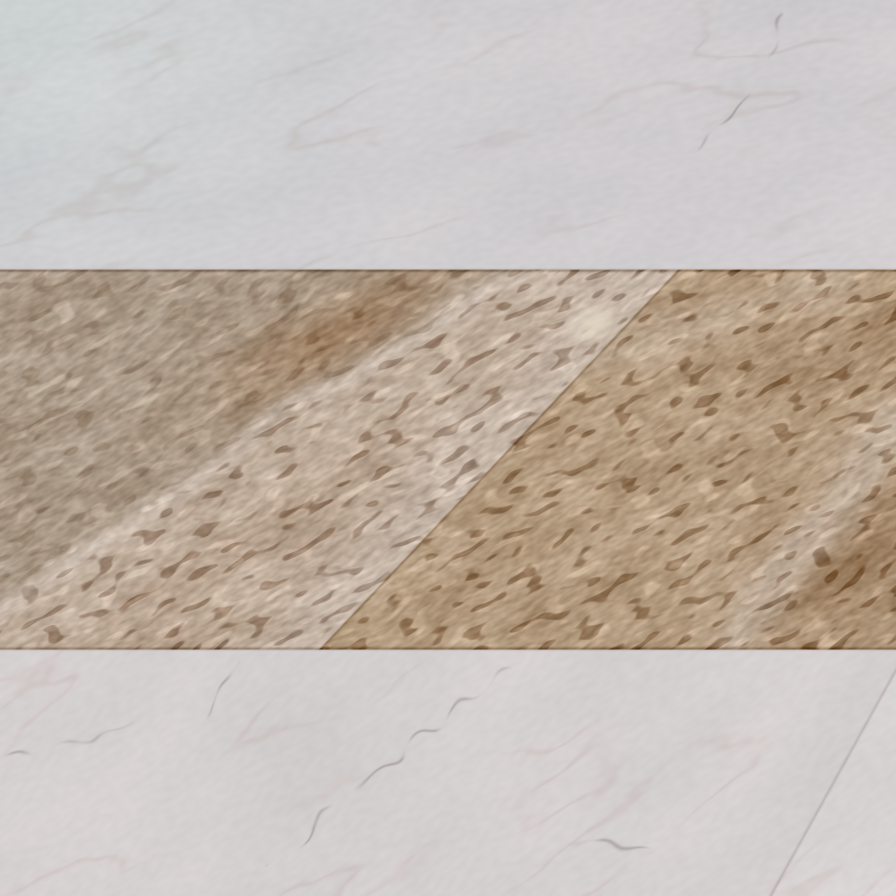
Write a WebGL 1 fragment shader that draws this texture.

```glsl
precision highp float;
// Polished stone floor: a brown marble band between two pale marble slabs.
// Rotated, stretched gradient noise gives grain and flecks; distances to
// lines and segments place the veins, joints, cracks and a small highlight.
uniform vec2 u_resolution;

vec2 gradient(vec2 cell) {
  vec3 h = fract(vec3(cell.xyx) * vec3(0.1031, 0.1030, 0.0973));
  h += dot(h, h.yzx + 33.33);
  float angle = 6.28318 * fract((h.x + h.y) * h.z);
  return vec2(cos(angle), sin(angle));
}

float noise(vec2 p) {
  vec2 i = floor(p), f = fract(p);
  vec2 w = f * f * f * (f * (f * 6.0 - 15.0) + 10.0);
  vec2 e = vec2(1.0, 0.0);
  float low = mix(dot(gradient(i), f), dot(gradient(i + e.xy), f - e.xy), w.x);
  float high = mix(dot(gradient(i + e.yx), f - e.yx),
                   dot(gradient(i + e.xx), f - e.xx), w.x);
  return mix(low, high, w.y) * 1.4;
}

float fbm(vec2 p) {
  float sum = 0.0, gain = 0.55;
  for (int i = 0; i < 4; i++) {
    sum += gain * noise(p);
    p = mat2(1.6, 1.2, -1.2, 1.6) * p + 7.3;
    gain *= 0.5;
  }
  return sum;
}

vec2 rotate(vec2 p, float a) {
  return vec2(cos(a) * p.x + sin(a) * p.y, cos(a) * p.y - sin(a) * p.x);
}

float segment(vec2 p, vec2 a, vec2 b) {
  vec2 d = b - a;
  return length(p - a - d * clamp(dot(p - a, d) / dot(d, d), 0.0, 1.0));
}

float line(float d, float width) {
  return exp(-d * d / (width * width));
}

float blob(vec2 p, vec2 center, vec2 size, float tilt) {
  vec2 q = rotate(p - center, tilt) / size;
  return exp(-dot(q, q));
}

vec3 paleStone(vec2 p) {
  float upper = step(0.5, p.y);
  vec3 color = mix(vec3(0.835, 0.815, 0.815), vec3(0.815, 0.802, 0.812), upper);
  color = mix(color, vec3(0.795, 0.825, 0.825), 0.8 * blob(p, vec2(0.0, 1.0), vec2(0.34, 0.3), 0.0));

  // Cloudy tint and faint slanted veins
  vec2 q = rotate(p, mix(0.6, 0.27, upper));
  float cloud = fbm(q * vec2(4.0, 10.0));
  color += vec3(0.035, 0.03, 0.028) * cloud;
  float vein = line(fbm(q * vec2(2.5, 9.0) + 4.0), 0.035);
  color -= vec3(0.025, 0.037, 0.045) * vein * smoothstep(-0.3, 0.4, noise(p * 7.0));
  color += 0.014 * noise(q * vec2(70.0, 150.0));

  // Hairline cracks
  vec2 w = p + 0.012 * vec2(noise(p * 24.0), noise(p * 24.0 + 9.0));
  float d = segment(w, vec2(0.573, 0.258), vec2(0.43, 0.15));
  d = min(d, segment(w, vec2(0.43, 0.15), vec2(0.30, 0.03)));
  d = min(d, segment(w, vec2(0.267, 0.26), vec2(0.22, 0.20)));
  d = min(d, segment(w, vec2(0.0, 0.15), vec2(0.15, 0.19)));
  d = min(d, segment(w, vec2(0.62, 0.06), vec2(0.73, 0.05)));
  d = min(d, segment(w, vec2(0.88, 0.98), vec2(0.845, 0.91)));
  d = min(d, segment(w, vec2(0.845, 0.91), vec2(0.75, 0.80)));
  color -= vec3(0.13, 0.14, 0.14) * line(d, 0.0017) * smoothstep(-0.3, 0.5, noise(p * 30.0));

  // Joint at the lower right
  float joint = (p.x - 0.86 - 0.555 * p.y) * 0.874;
  float below = 1.0 - upper;
  color += 0.018 * below * smoothstep(0.0, 0.003, joint);
  return color - vec3(0.08, 0.09, 0.10) * below * line(joint, 0.0018);
}

vec3 brownStone(vec2 p, float px) {
  float warp = fbm(p * 9.0);
  float joint = (p.x - 0.358 - 0.945 * (p.y - 0.277)) * 0.727;
  float right = smoothstep(-px, px, joint);
  float ridge = p.y - 0.316 - 0.66 * p.x - 0.02 * blob(p, vec2(0.32, 0.54), vec2(0.07), 0.0) + 0.012 * warp;
  float left = smoothstep(-0.015, 0.015, ridge);

  // Broad fields of colour
  vec3 color = mix(vec3(0.725, 0.645, 0.57), vec3(0.665, 0.60, 0.53), left);
  color = mix(color, vec3(0.705, 0.61, 0.505), right);
  float rust = left * blob(p, vec2(0.37, 0.625), vec2(0.15, 0.04), 0.5);
  color = mix(color, vec3(0.61, 0.48, 0.36), 0.75 * rust);
  float shade = right * blob(p, vec2(0.95, 0.37), vec2(0.14, 0.06), 0.75);
  shade += 0.6 * right * blob(p, vec2(0.97, 0.62), vec2(0.12, 0.035), 0.5);
  color = mix(color, vec3(0.58, 0.46, 0.34), 0.7 * shade);

  // Pale veins and the light strip beside the joint
  float pale = 0.75 * line(ridge, 0.014) + 0.35 * (1.0 - left) * line(ridge + 0.04, 0.035);
  pale += 0.8 * (1.0 - right) * line(joint + 0.01 + 0.025 * warp, 0.06);
  pale += 0.55 * right * line(segment(p, vec2(0.82, 0.28), vec2(1.0, 0.53)) + 0.03 * warp, 0.025);
  pale += 0.3 * right * line(segment(p, vec2(0.67, 0.60), vec2(0.95, 0.70)) + 0.03 * warp, 0.02);
  color = mix(color, vec3(0.79, 0.735, 0.685), clamp(pale, 0.0, 0.9));

  // Slanted grain, then dark and light flecks
  vec2 q = rotate(p, 0.5) + 0.004 * warp;
  color += vec3(0.10, 0.11, 0.12) * fbm(q * vec2(11.0, 26.0));
  color += 0.075 * noise(q * vec2(48.0, 150.0)) + 0.04 * noise(q * vec2(110.0, 260.0));
  float fleck = smoothstep(0.24, 0.5, noise(q * vec2(34.0, 98.0) + 3.0) + 0.15 * warp);
  color -= vec3(0.15, 0.17, 0.18) * fleck * mix(1.0, 0.45, left);
  color += 0.07 * smoothstep(0.3, 0.55, noise(q * vec2(28.0, 85.0) + 40.0));
  color -= vec3(0.13, 0.14, 0.15) * line(joint - 0.001, 0.0017);

  // Reflected highlight
  float glow = blob(p, vec2(0.664, 0.638), vec2(0.021, 0.015), 0.4);
  return mix(color, vec3(0.89, 0.85, 0.77), 0.85 * glow);
}

void main() {
  vec2 p = gl_FragCoord.xy / u_resolution;
  float px = 1.0 / u_resolution.y;
  float edge = 0.212 - abs(p.y - 0.487);
  vec3 color = mix(paleStone(p), brownStone(p, px), smoothstep(-px, px, edge));
  color -= vec3(0.16, 0.17, 0.18) * line(edge - 0.001, 0.0018);
  gl_FragColor = vec4(clamp(color, 0.0, 1.0), 1.0);
}
```
